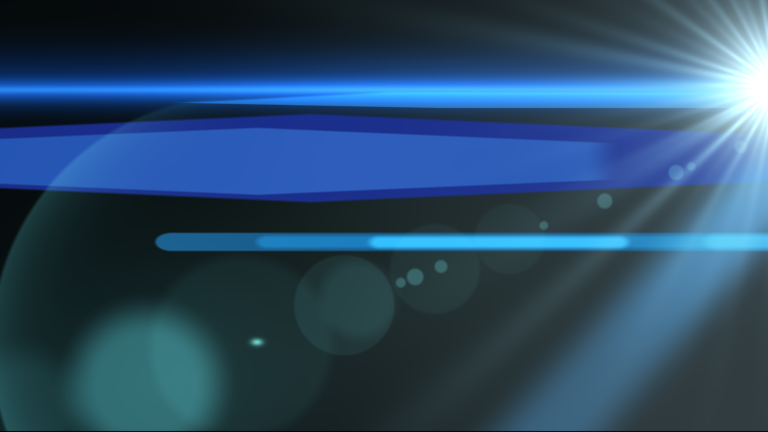
Reproduce this background procedurally as a Shadertoy shader.

```glsl
// Blue anamorphic lens flare: corner light, long streaks, a beam and teal ghosts on dark.

const float ASPECT = 16.0 / 9.0;
const vec2 LIGHT = vec2(1.80, 0.80);
const vec3 TEAL = vec3(0.17, 0.40, 0.42);
const vec3 AZURE = vec3(0.12, 0.50, 1.0);

float gauss(float x, float width) {
    return exp(-x * x / (width * width));
}

// 1 where x is above 0, with a smooth edge
float above(float x, float soft) {
    return smoothstep(-soft, soft, x);
}

vec3 screenBlend(vec3 a, vec3 b) {
    return 1.0 - (1.0 - min(a, 1.0)) * (1.0 - min(b, 1.0));
}

// Point of the flare axis at the given x
vec2 axisPoint(float x) {
    return vec2(x, 0.4 * x - 0.0254);
}

float disc(vec2 p, vec2 center, float radius, float soft) {
    return above(radius - length(p - center), soft);
}

// Horizontal band, tallest at the apex and narrowing to both sides
float taperedBand(vec2 p, vec2 apex, float halfHeight, float slope, float soft) {
    float height = halfHeight - slope * abs(p.x - apex.x);
    return above(height - abs(p.y - apex.y), soft);
}

// Horizontal bar with round ends
float bar(vec2 p, float x0, float x1, float y, float radius, float soft) {
    vec2 nearest = vec2(clamp(p.x, x0, x1), y);
    return above(radius - length((p - nearest) * vec2(0.55, 1.0)), soft);
}

// Rays that fan out leftwards from the light
float rayFan(vec2 p) {
    vec2 d = p - LIGHT;
    float a = atan(d.y, -d.x);
    float waves = 0.5 + 0.25 * sin(a * 23.0 + 0.4) + 0.25 * sin(a * 41.0 + 1.3);
    float fan = 0.45 * waves * waves * exp(-length(d) * 4.5);
    fan += 0.30 * gauss(a - 0.19, 0.045) * exp(-length(d) * 2.2);
    fan += 0.30 * gauss(a + 0.54, 0.06) * exp(-length(d) * 3.0);
    fan += 0.16 * gauss(a + 0.75, 0.05) * exp(-length(d) * 1.1);
    return fan;
}

// Wide soft beam falling to the lower left
float beam(vec2 p) {
    vec2 along = normalize(vec2(-0.475, -0.537));
    vec2 d = p - vec2(1.752, 0.537);
    float t = dot(d, along);
    float across = d.x * along.y - d.y * along.x;
    float width = 0.085 + 0.03 * t;
    return exp(-pow(abs(across) / width, 3.0)) * mix(0.85, 0.42, smoothstep(-0.1, 0.6, t))
        * smoothstep(-0.35, 0.0, t);
}

vec3 backdrop(vec2 p) {
    float lift = smoothstep(0.2, 1.8, p.x) * (1.0 - 0.45 * p.y);
    vec3 col = vec3(0.02, 0.036, 0.04) + vec3(0.16, 0.185, 0.195) * lift;
    return col + vec3(0.03, 0.05, 0.045) * gauss(length(p - vec2(0.95, 0.4)), 0.5);
}

// Large ring, fading inwards and to the right
float haloRing(vec2 p) {
    float depth = 0.578 - length(p - vec2(0.558, 0.2));
    return above(depth, 0.006) * exp(-max(depth, 0.0) * 11.0) * smoothstep(0.6, 0.1, p.x);
}

vec3 topStreak(vec2 p) {
    float y = p.y - 0.792;
    float power = 0.8 + 0.2 * gauss(p.x - 0.95, 0.5);
    vec3 col = vec3(0.02, 0.16, 0.42) * gauss(y, y > 0.0 ? 0.085 : 0.052);
    col += vec3(0.06, 0.26, 0.55) * gauss(y, 0.024);
    col += vec3(0.10, 0.18, 0.15) * gauss(y, 0.008);
    float run = p.x - 0.417;
    float wedge = above(min(0.762 + 0.05 * run, 0.786) - p.y, 0.004)
        * above(p.y - max(0.762 - 0.02 * run, 0.75), 0.002) * above(run, 0.06);
    return col * power + vec3(0.06, 0.23, 0.38) * wedge;
}

// Circular ghosts strung along the flare axis
vec3 ghosts(vec2 p) {
    float sum = 0.72 * disc(p, axisPoint(0.338), 0.165, 0.055);
    sum += 0.30 * gauss(length(p - axisPoint(0.35)), 0.32);
    sum += 0.20 * disc(p, vec2(0.05, 0.05), 0.13, 0.05);
    sum += 0.13 * disc(p, axisPoint(0.558), 0.21, 0.02);
    sum += 0.17 * disc(p, axisPoint(0.797), 0.116, 0.004);
    sum += 0.17 * disc(p, axisPoint(0.83), 0.088, 0.02);
    sum += 0.12 * disc(p, axisPoint(1.007), 0.104, 0.006);
    sum += 0.09 * disc(p, axisPoint(1.18), 0.081, 0.005);
    float spots[8] = float[8](0.928, 0.961, 1.021, 1.259, 1.400, 1.565, 1.600, 1.715);
    for (int i = 0; i < 8; i++) {
        float radius = 0.0145 + 0.005 * sin(float(i) * 1.9 - 0.7);
        sum += 0.55 * disc(p, axisPoint(spots[i]), radius, 0.004);
    }
    vec2 spark = (p - vec2(0.595, 0.208)) * vec2(0.6, 1.0);
    return TEAL * sum + vec3(0.35, 0.7, 0.65) * gauss(length(spark), 0.008);
}

void mainImage(out vec4 fragColor, in vec2 fragCoord) {
    vec2 p = fragCoord / iResolution.xy * vec2(ASPECT, 1.0);
    vec3 col = backdrop(p) + topStreak(p);

    // Broad blue bands, one inside the other
    float outer = taperedBand(p, vec2(0.72, 0.634), 0.102, 0.045, 0.004);
    float inner = taperedBand(p, vec2(0.595, 0.6265), 0.0775, 0.043, 0.003);
    inner *= smoothstep(1.44, 1.35, p.x);
    col = mix(col, vec3(0.10, 0.18, 0.57), outer * 0.93);
    col = mix(col, vec3(0.145, 0.33, 0.70) + 0.03 * gauss(p.x - 0.8, 0.4), inner);

    // Cyan bar, brighter in its core
    col = mix(col, vec3(0.09, 0.35, 0.54), bar(p, 0.398, 2.0, 0.44, 0.021, 0.003));
    col = mix(col, vec3(0.11, 0.49, 0.74), bar(p, 0.62, 2.0, 0.44, 0.014, 0.006));
    col = mix(col, vec3(0.20, 0.75, 1.0), bar(p, 0.88, 1.43, 0.439, 0.013, 0.007));
    col = mix(col, vec3(0.22, 0.70, 0.98), 0.7 * bar(p, 1.66, 2.0, 0.44, 0.016, 0.009));

    // Ghosts, beam and light
    col = screenBlend(col, ghosts(p) + TEAL * 0.5 * haloRing(p));
    col = screenBlend(col, vec3(0.22, 0.56, 0.86) * beam(p));
    float d = length(p - LIGHT);
    vec3 light = vec3(0.50, 0.66, 0.74) * exp(-d * 4.6) + vec3(0.62, 0.72, 0.74) * gauss(d, 0.15);
    light += vec3(0.55, 0.85, 1.0) * rayFan(p);
    light += AZURE * 0.5 * gauss(p.y - 0.79, 0.03) * smoothstep(1.1, 1.78, p.x);
    col = screenBlend(col, light);
    fragColor = vec4(col * smoothstep(0.0, 0.004, p.y), 1.0);
}
```
